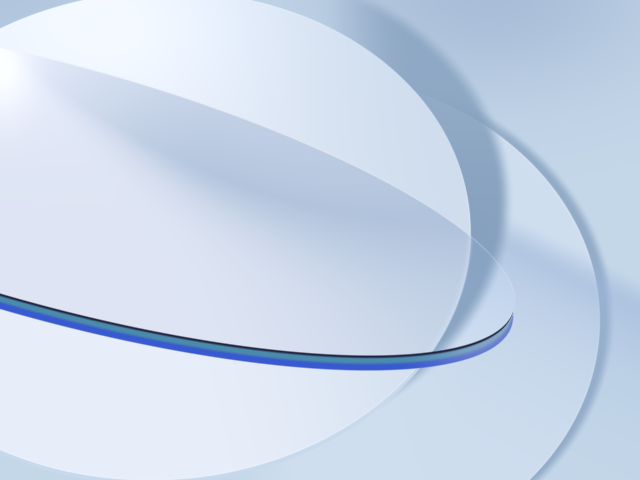
A WebGL 1 fragment shader for this background:

```glsl
precision highp float;
// Pale stacked discs under a tilted glass disc with an iridescent blue rim.
// Each disc is a sheared ellipse with an approximate signed distance; shadows
// are offset, softened copies. Units: canvas height = 1, origin lower left.
uniform vec2 u_resolution;

// Geometry: centre, radii, vertical shear
const vec2 LOWER_C = vec2(0.611, 0.332);
const vec2 LOWER_R = vec2(0.639, 0.521);
const vec2 UPPER_C = vec2(0.330, 0.509);
const vec2 UPPER_R = vec2(0.649, 0.509);
const float UPPER_SHEAR = 0.0215;
const vec2 GLASS_C = vec2(0.129, 0.612);
const vec2 GLASS_R = vec2(0.944, 0.2587);
const float GLASS_SHEAR = -0.254;
const vec2 UPPER_CAST = vec2(0.075, 0.057);
const vec2 LOWER_CAST = vec2(0.021, 0.004);
const vec2 GLASS_DEPTH = vec2(-0.004, -0.031);
const vec2 DISC_DEPTH = vec2(0.002, -0.009);

// Colours
const vec3 BACKDROP = vec3(0.77, 0.845, 0.915);
const vec3 BACKDROP_DIM = vec3(0.66, 0.74, 0.845);
const vec3 LOWER_TOP = vec3(0.81, 0.87, 0.935);
const vec3 UPPER_LIT = vec3(0.905, 0.93, 0.975);
const vec3 UPPER_DIM = vec3(0.81, 0.865, 0.93);
const vec3 SHADOW = vec3(0.51, 0.615, 0.735);
const vec3 BLUE_SHADE = vec3(0.62, 0.715, 0.85);
const vec3 LENS_SHADE = vec3(0.68, 0.755, 0.855);
const vec3 DISC_RIM = vec3(0.78, 0.85, 0.92);
const vec3 RIM_INK = vec3(0.13, 0.13, 0.24);
const vec3 RIM_TEAL = vec3(0.29, 0.54, 0.67);
const vec3 RIM_BLUE = vec3(0.22, 0.35, 0.81);
const vec3 RIM_PEARL = vec3(0.66, 0.70, 0.82);

// First-order signed distance to a sheared ellipse
float discDist(vec2 p, vec2 centre, vec2 radii, float shear) {
  vec2 q = p - centre;
  q.y -= shear * q.x;
  float f = max(length(q / radii), 0.001);
  vec2 g = q / (radii * radii * f);
  g.x -= shear * g.y;
  return (f - 1.0) / max(length(g), 0.001);
}

float inside(float d, float soft) {
  return 1.0 - smoothstep(-soft, soft, d);
}

float glow(vec2 p, vec2 centre, vec2 size) {
  vec2 q = (p - centre) / size;
  return exp(-dot(q, q));
}

// Curved shade seen through the glass: crisp at the left, diffuse at the right
float lensShade(vec2 p) {
  float curve = 0.91 - 0.80 * p.x + 0.432 * p.x * p.x;
  float d = p.y - curve;
  float below = exp(-pow(max(-d, 0.0) / (0.018 + 0.13 * p.x), 1.4));
  float above = exp(-max(d, 0.0) * 3.5);
  return below * above * smoothstep(-0.05, 0.48, p.x);
}

// Colour through the glass thickness, from face (0) to underside (1)
vec3 rimColor(float t, float x) {
  vec3 c = mix(RIM_INK, RIM_TEAL, smoothstep(0.06, 0.24, t));
  c = mix(c, RIM_BLUE, smoothstep(0.42, 0.68, t));
  float pearl = smoothstep(0.82, 1.03, x) * smoothstep(0.1, 0.3, t);
  return mix(c, RIM_PEARL, pearl * (0.8 - 0.45 * t));
}

void main() {
  vec2 p = gl_FragCoord.xy / u_resolution.y;
  float px = 1.0 / u_resolution.y;

  float lower = discDist(p, LOWER_C, LOWER_R, 0.0);
  float upper = discDist(p, UPPER_C, UPPER_R, UPPER_SHEAR);
  float glass = discDist(p, GLASS_C, GLASS_R, GLASS_SHEAR);
  float glassBase = discDist(p - GLASS_DEPTH, GLASS_C, GLASS_R, GLASS_SHEAR);
  float glassMask = inside(glass, px);

  // Backdrop and the shadow beside the lower disc
  vec3 col = mix(BACKDROP, BACKDROP_DIM, glow(p, vec2(1.02, 1.02), vec2(0.38, 0.22)));
  col = mix(col, BACKDROP_DIM, 0.7 * glow(p, vec2(0.0, 1.02), vec2(0.3, 0.2)));
  float lowerCast = discDist(p - LOWER_CAST, LOWER_C, LOWER_R, 0.0);
  col = mix(col, SHADOW, 0.75 * inside(lowerCast, 0.012) * smoothstep(0.85, 1.1, p.x));

  // Lower disc, whose upper left edge melts into the backdrop
  float lowerMask = inside(lower, px) * smoothstep(0.88, 1.02, p.x + 0.4 * (1.0 - p.y));
  col = mix(col, LOWER_TOP, lowerMask);
  float lowerEdge = inside(abs(lower + 0.002) - 0.001, px) * smoothstep(0.95, 1.1, p.x);
  col = mix(col, vec3(0.86, 0.91, 0.96), 0.6 * lowerEdge);

  // Broad blue shade of the glass, then the crescent cast by the upper disc
  float band = p.y - 0.535 + 0.487 * (p.x - 1.059);
  float bandMask = (1.0 - smoothstep(-0.06, 0.025, band)) * exp(min(band, 0.0) * 6.5);
  col = mix(col, BLUE_SHADE, 0.85 * bandMask * smoothstep(0.75, 1.0, p.x));
  float upperCast = discDist(p - UPPER_CAST, UPPER_C, UPPER_R, UPPER_SHEAR);
  float crescent = inside(upperCast, 0.018) * smoothstep(0.65, 0.85, p.x);
  col = mix(col, SHADOW, crescent * mix(0.92, 0.72, smoothstep(0.55, 0.95, p.y)));

  // Upper disc with its thin side; its edge blurs behind the glass
  float side = discDist(p - DISC_DEPTH, UPPER_C, UPPER_R, UPPER_SHEAR);
  col = mix(col, DISC_RIM, inside(side, px));
  float dim = smoothstep(0.4, 1.1, p.x + 0.25 * (p.y - 0.2));
  vec3 face = mix(UPPER_LIT, UPPER_DIM, dim);
  face += 0.05 * glow(p, vec2(0.22, 0.95), vec2(0.35, 0.2));
  float upperMask = inside(upper, mix(px, 0.01, glassMask));
  col = mix(col, face, upperMask);
  col += 0.05 * inside(abs(upper) - 0.001, px) * (1.0 - glassMask);

  // Glass face: faint tint, inner shade and a warm glint at the far left
  vec3 seen = col * mix(vec3(1.02), vec3(0.96, 0.962, 0.977), upperMask);
  seen = mix(seen, LENS_SHADE, 0.88 * lensShade(p) * upperMask);
  seen += vec3(0.10, 0.085, 0.05) * glow(p, vec2(0.0, 0.86), vec2(0.07, 0.11));
  col = mix(col, seen, glassMask);

  // Glass side and its fine bright upper edge
  float t = clamp(glass / max(glass - glassBase, 0.0001), 0.0, 1.0);
  col = mix(col, rimColor(t, p.x), inside(glassBase, px) * (1.0 - glassMask));
  float upperSide = smoothstep(-0.02, 0.03, p.y - GLASS_C.y - GLASS_SHEAR * (p.x - GLASS_C.x));
  float hairline = inside(abs(glass) - 0.0008, px) * upperSide;
  col = mix(col, vec3(0.94, 0.92, 0.96), hairline * (0.3 + 0.5 * glow(p, vec2(0.6, 0.72), vec2(0.35))));

  gl_FragColor = vec4(clamp(col, 0.0, 1.0), 1.0);
}
```
